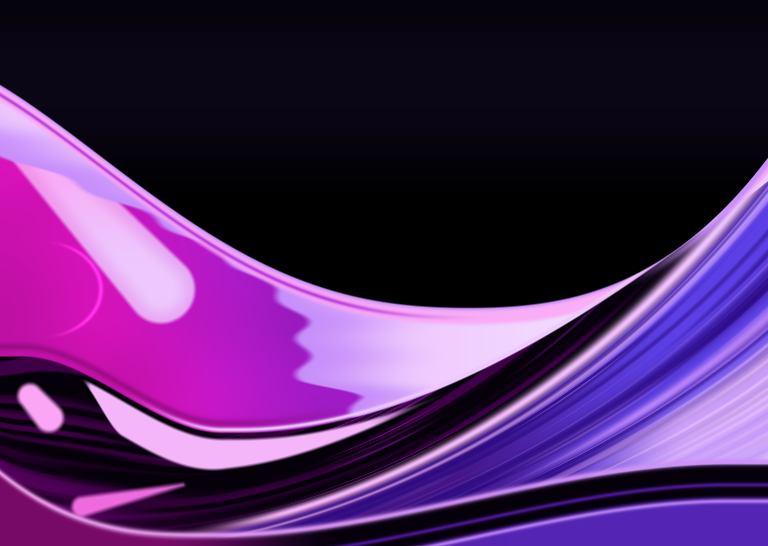
Write a Shadertoy shader that draws this background.

```glsl
// Glossy magenta and violet folds of liquid silk sweeping under a black sky.

const vec3 SKY      = vec3(0.040, 0.022, 0.085);
const vec3 INK      = vec3(0.025, 0.000, 0.045);
const vec3 PLUM     = vec3(0.240, 0.000, 0.270);
const vec3 MAGENTA  = vec3(0.850, 0.070, 0.730);
const vec3 ORCHID   = vec3(0.650, 0.110, 0.810);
const vec3 PINK     = vec3(0.980, 0.650, 0.960);
const vec3 PALE     = vec3(0.930, 0.780, 0.995);
const vec3 LILAC    = vec3(0.780, 0.560, 0.980);
const vec3 VIOLET   = vec3(0.400, 0.120, 0.800);
const vec3 BLUE     = vec3(0.360, 0.250, 0.900);
const vec3 INDIGO   = vec3(0.160, 0.030, 0.500);
const float STREAKS = 26.0;   // fine folds across the sheet
const float RIM     = 0.030;  // width of the bright upper rim

float hash(vec2 p) { return fract(sin(dot(p, vec2(127.1, 311.7))) * 43758.545); }

float noise(vec2 p) {
    vec2 i = floor(p), f = fract(p);
    f = f * f * (3.0 - 2.0 * f);
    return mix(mix(hash(i), hash(i + vec2(1, 0)), f.x),
               mix(hash(i + vec2(0, 1)), hash(i + vec2(1, 1)), f.x), f.y);
}

float fill(float d, float soft) { return smoothstep(-soft, soft, d); }
float glow(float d, float width) { return exp(-d * d / (width * width)); }

// Heights of the three main curves
float crest(float x) {
    float d = abs(x - 0.612);
    float bend = x < 0.612 ? 1.21 - 3.6 * (d - 0.43) * (d - 0.43) : 0.7 + 2.9 * d;
    return 0.436 + bend * d * d;
}

float bowlEdge(float x) {
    float d = max(x - 0.31, 0.0);
    return 0.207 + d * d * (1.3 - 0.48 * d) + 0.14 * smoothstep(0.29, 0.03, x);
}

float hem(float x) {
    return 0.016 + 0.134 * smoothstep(0.28, 0.95, x)
         + 0.114 * pow(max(1.0 - x / 0.26, 0.0), 2.6);
}

// Signed distance to a capsule whose radius goes from ra to rb
float taper(vec2 p, vec2 a, vec2 b, float ra, float rb) {
    vec2 d = b - a;
    float h = clamp(dot(p - a, d) / dot(d, d), 0.0, 1.0);
    return length(p - a - d * h) - mix(ra, rb, h);
}

vec3 bowl(vec2 p, vec2 q, float top, float low, float aa) {
    float depth = top - p.y, lift = p.y - low;
    vec3 col = mix(MAGENTA, ORCHID, smoothstep(0.1, 0.42, p.x + 0.25 * (p.y - 0.4)));
    col *= 0.87 + 0.16 * noise(q * vec2(5.0, 7.0));
    // Curling caustic on the left
    float curl = length((q - vec2(0.07, 0.47)) * vec2(1.0, 1.3)) - 0.115;
    col += 0.22 * glow(curl, 0.004) * smoothstep(0.08, 0.17, q.x) * vec3(1, 0.6, 1);
    // Large soft reflection
    float blob = taper(q, vec2(0.0, 0.79), vec2(0.295, 0.47), 0.035, 0.062);
    vec3 shine = mix(PINK, PALE, smoothstep(0.75, 0.5, p.y));
    col = mix(col, shine, fill(-blob, 0.005) * (0.83 + 0.17 * smoothstep(0.0, -0.04, blob)));
    // Pale reflection with a wavy left border
    float border = 0.395 - 2.2 * pow(max(p.y - 0.40, 0.0), 1.5)
                 + 0.010 * sin(p.y * 95.0) + 0.07 * smoothstep(0.305, 0.27, p.y);
    vec3 sheen = mix(LILAC, PALE, smoothstep(0.0, 0.18, p.x - border));
    sheen = mix(sheen, vec3(0.96, 0.9, 1.0), 0.65 * smoothstep(0.45, 0.8, p.x));
    col = mix(col, sheen, fill(p.x - border, 0.008));
    // Rims
    col = mix(col, PINK, 0.85 * fill(RIM - depth, 0.006));
    col = mix(col, ORCHID, 0.75 * glow(depth - 0.018, 0.004) * smoothstep(0.65, 0.4, p.x));
    col = mix(col, LILAC, glow(depth, 0.005));
    col = mix(col, MAGENTA * 0.6, 0.6 * glow(lift - 0.018, 0.007) * smoothstep(0.5, 0.25, p.x));
    return mix(col, PALE, glow(lift - 0.006, 0.004) * smoothstep(0.15, 0.3, p.x));
}

vec3 folds(vec2 p, vec2 q, float low, float base, float aa) {
    float s = (low - p.y) / (low - base);
    float w = s - 1.3 + 1.35 * p.x;
    float grain = noise(vec2(w * STREAKS, p.x * 3.0));
    float fine = noise(vec2(w * STREAKS * 2.7 + 9.0, p.x * 4.0));
    // Dark hollow with plum reflections
    vec3 dark = mix(INK, PLUM, smoothstep(0.35, 0.8, grain) + 0.4 * smoothstep(0.6, 1.0, s));
    dark += 0.35 * ORCHID * smoothstep(0.72, 0.95, fine) * smoothstep(0.2, 0.45, p.x);
    // Blue and violet fan
    vec3 fan = mix(VIOLET * 0.65, BLUE, smoothstep(0.55, 0.9, p.x));
    fan = mix(fan, INDIGO, 0.75 * smoothstep(0.45, 0.85, grain));
    fan = mix(fan, LILAC, 0.5 * smoothstep(0.6, 0.95, fine) * smoothstep(0.4, 0.8, p.x));
    fan = mix(fan, INDIGO, 0.8 * glow(w - 0.40, 0.045));
    fan = mix(fan, LILAC, 0.85 * glow(w - 0.53, 0.028) * smoothstep(0.65, 0.85, p.x));
    float pool = smoothstep(0.56, 0.70, w) * smoothstep(0.70, 0.90, p.x);
    fan = mix(fan, mix(LILAC, PALE, 0.4 + 0.6 * fine), 0.85 * pool);
    vec3 col = mix(dark, fan, smoothstep(0.0, 0.07, w));
    float ray = glow(w, 0.045) + 0.6 * glow(w - 0.10, 0.015);
    col = mix(col, mix(PINK, PALE, p.x), min(ray, 1.0) * smoothstep(0.22, 0.38, p.x));
    // Tear of light below the bowl and small reflections on the left
    float h = 0.032 * smoothstep(0.10, 0.16, p.x) * smoothstep(0.62, 0.18, p.x);
    float tear = h - abs(p.y - low + 0.012 + h);
    col = mix(col, mix(PINK, PALE, 0.5), fill(tear, 0.004) * smoothstep(0.0, 0.008, h));
    float bead = taper(q, vec2(0.055, 0.275), vec2(0.090, 0.235), 0.022, 0.026);
    col = mix(col, PINK, fill(-bead, 0.006));
    float leaf = taper(q, vec2(0.15, 0.072), vec2(0.335, 0.112), 0.018, 0.002);
    return mix(col, mix(MAGENTA, PINK, 0.6), fill(-leaf, 0.006));
}

vec3 underside(vec2 p, float base) {
    float depth = base - p.y;
    vec3 col = mix(MAGENTA * 0.55, mix(VIOLET, BLUE, 0.35) * 0.85, smoothstep(0.2, 0.7, p.x));
    float right = smoothstep(0.2, 0.45, p.x);
    col = mix(col, INK, right * smoothstep(0.068, 0.055, depth));
    col = mix(col, VIOLET, 0.7 * right * glow(depth - 0.038, 0.004));
    return mix(col, LILAC, 0.8 * right * glow(depth - 0.068, 0.004));
}

void mainImage(out vec4 fragColor, in vec2 fragCoord) {
    vec2 p = fragCoord / iResolution.xy;
    vec2 q = vec2(p.x * 1.407, p.y);
    float aa = 1.2 / iResolution.y;
    float top = crest(p.x), low = min(bowlEdge(p.x), top), base = hem(p.x);

    vec3 col = SKY * smoothstep(0.62, 0.82, p.y) * (1.0 - 0.5 * smoothstep(0.9, 1.0, p.y));
    col = mix(col, bowl(p, q, top, low, aa), fill(top - p.y, aa));
    col = mix(col, folds(p, q, low, base, aa), fill(low - p.y, aa));
    col = mix(col, underside(p, base), fill(base - p.y, aa));
    // Lit edges of the hem and of the right crest
    col = mix(col, mix(PINK, LILAC, p.x), 0.9 * glow(p.y - base - 0.004, 0.006));
    col = mix(col, LILAC, glow(top - p.y - 0.008, 0.010) * smoothstep(0.8, 0.95, p.x) * fill(top - p.y, aa));
    fragColor = vec4(clamp(col, 0.0, 1.0), 1.0);
}
```
